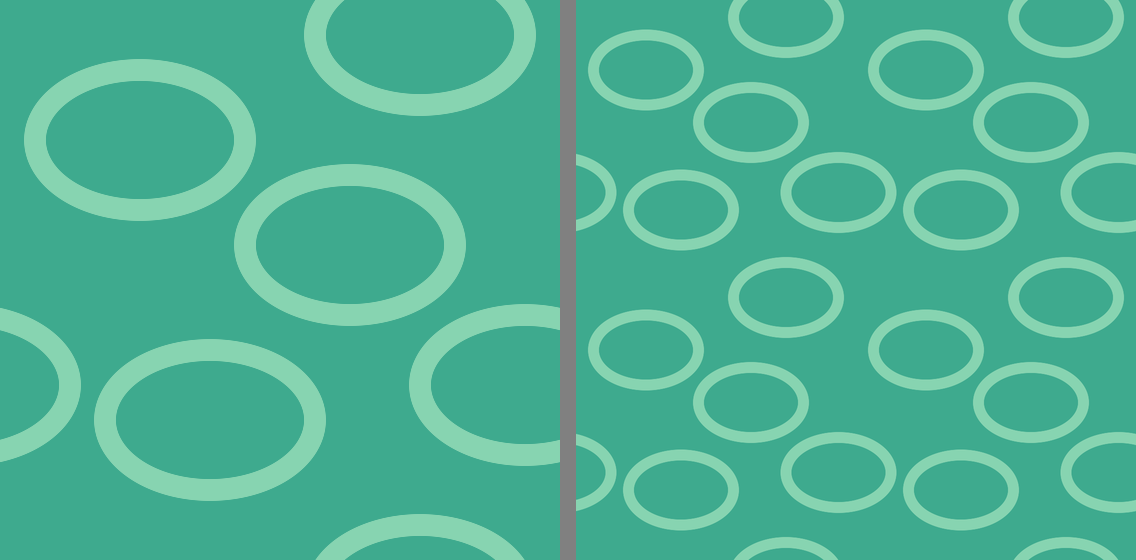
Left: one tile. Right: repeated 2 by 2.
This pattern is drawn by a WebGL 2 fragment shader. Its source:

```glsl
#version 300 es
precision highp float;

uniform vec2 u_resolution;
out vec4 fragColor;

#define GROUND_COLOR vec3(0.243, 0.667, 0.557)
#define RING_COLOR vec3(0.53, 0.83, 0.695)
#define GRID 16.0
#define RING_RADII vec2(3.0, 2.0)
#define RING_WIDTH 0.625
#define RING_COUNT 5

// Ring centres in grid cells, one set per tile
const vec2 CENTERS[RING_COUNT] = vec2[](
    vec2(4.0, 12.0), vec2(10.0, 9.0), vec2(12.0, 15.0),
    vec2(6.0, 4.0), vec2(15.0, 5.0));

// Unsigned distance to an ellipse outline, refined by its centre of curvature
float ellipseDistance(vec2 p, vec2 radii) {
    p = abs(p);
    float focus = radii.x * radii.x - radii.y * radii.y;
    vec2 t = vec2(0.7071);
    for (int i = 0; i < 4; i++) {
        vec2 evolute = vec2(focus, -focus) * t * t * t / radii;
        float curvature = length(radii * t - evolute);
        vec2 toPoint = p - evolute;
        vec2 nearest = evolute + toPoint * curvature / max(length(toPoint), 1e-5);
        t = clamp(nearest / radii, 0.0, 1.0);
        t /= max(length(t), 1e-5);
    }
    return length(p - radii * t);
}

// Shortest offset between two points on the repeating tile
vec2 wrapOffset(vec2 offset) {
    return (fract(offset / GRID + 0.5) - 0.5) * GRID;
}

void main() {
    vec2 p = gl_FragCoord.xy / u_resolution * GRID;
    float pixel = GRID / min(u_resolution.x, u_resolution.y);

    // Nearest ring outline
    float dist = GRID;
    for (int i = 0; i < RING_COUNT; i++) {
        dist = min(dist, ellipseDistance(wrapOffset(p - CENTERS[i]), RING_RADII));
    }

    // Stroke with a one-pixel smooth edge
    float edge = dist - 0.5 * RING_WIDTH;
    float ring = 1.0 - smoothstep(-0.5 * pixel, 0.5 * pixel, edge);
    fragColor = vec4(mix(GROUND_COLOR, RING_COLOR, ring), 1.0);
}
```
